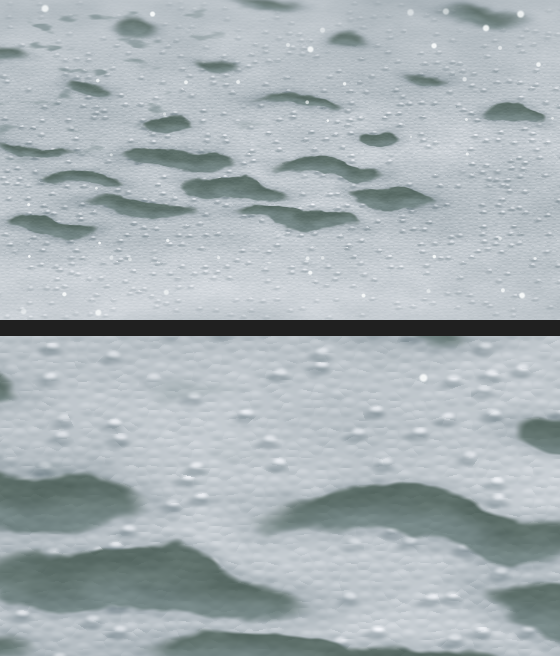
Top, the full canvas; bottom, a detail of the centre.
Write a Shadertoy shader that draws this texture.

```glsl
// Pale sea foam with ragged dark water gaps, fine bubbles and blurred sun glints.

vec2 hash2(vec2 p) {
    vec3 q = fract(p.xyx * vec3(0.1031, 0.1030, 0.0973));
    q += dot(q, q.yzx + 33.33);
    return fract((q.xx + q.yz) * q.zy);
}

// Layered, rotated sines: soft irregular swell, roughly -1..1
float ripples(vec2 p) {
    float sum = 0.0, amp = 0.5;
    for (int i = 0; i < 5; i++) {
        p = mat2(0.8, 0.6, -0.6, 0.8) * p * 1.6 + 1.3;
        sum += amp * sin(p.x + 1.4 * sin(p.y));
        amp *= 0.6;
    }
    return sum;
}

// Cellular noise: offset from the nearest site (xy) and its random id (z)
vec3 cells(vec2 p) {
    vec2 base = floor(p);
    vec3 best = vec3(9.0, 9.0, 0.0);
    for (int y = -1; y <= 1; y++)
    for (int x = -1; x <= 1; x++) {
        vec2 cell = base + vec2(x, y);
        vec2 rnd = hash2(cell + 50.0);
        vec2 d = p - cell - 0.15 - 0.7 * rnd;
        if (dot(d, d) < dot(best.xy, best.xy)) best = vec3(d, fract(rnd.x * 7.3 + rnd.y * 5.1));
    }
    return best;
}

// Gaps in the foam: signed depth (x) and relative height inside the gap (y)
vec2 waterGaps(vec2 uv, float aspect, float defocus) {
    vec2 p = uv + vec2(0.025, 0.009) * ripples(uv * vec2(8.0, 18.0));
    p.y += 0.004 * (1.0 - defocus) * ripples(uv * vec2(30.0, 50.0) + 7.0);
    vec2 gap = vec2(-1.0, 0.0);
    for (int i = 0; i < 21; i++) {
        float n = float(i);
        bool near = i < 8;
        vec2 rnd = hash2(vec2(n, 3.0));
        float spread = fract(n * 0.618 + 0.12);
        vec2 center = near ? vec2(1.25 * spread, 0.29 + 0.03 * n)
                           : vec2(aspect * spread, 0.53 + 0.038 * (n - 8.0));
        vec2 size = near ? vec2(0.09, 0.018) + vec2(0.12, 0.02) * rnd
                         : vec2(0.05, 0.011) + vec2(0.07, 0.015) * rnd;
        vec2 d = p - center;
        d.y += 0.1 * d.x + 0.008 * sin(d.x * 24.0 + n);
        float depth = (1.0 - length(d / size)) * size.y;
        if (depth > gap.x) gap = vec2(depth, d.y / size.y);
    }
    return gap;
}

// Round, softly edged sun glints, denser far off and close up
float glints(vec2 uv, float defocus) {
    vec2 p = uv / 0.055;
    vec2 cell = floor(p);
    vec2 rnd = hash2(cell + 11.0), pick = hash2(cell + 87.0);
    float far = smoothstep(0.55, 0.75, uv.y) * smoothstep(0.4, 0.9, uv.x);
    float close = 1.0 - smoothstep(0.08, 0.3, uv.y);
    float cluster = 0.6 + 0.6 * ripples(cell * 0.3);
    float chance = 0.03 + 0.22 * max(far, close) * cluster;
    float radius = mix(0.10, 0.23, defocus) * (0.7 + 0.4 * pick.y);
    float dist = length(p - cell - 0.3 - 0.4 * rnd);
    float disc = 1.0 - smoothstep(radius * 0.5, radius * 1.25, dist);
    return disc * step(pick.x, chance) * (0.5 + 0.5 * rnd.x);
}

void mainImage(out vec4 fragColor, in vec2 fragCoord) {
    vec2 uv = fragCoord / iResolution.y;
    float aspect = iResolution.x / iResolution.y;
    float defocus = smoothstep(0.15, 0.6, abs(uv.y - 0.45));
    float focus = 1.0 - defocus;

    // Foam brightness: broad swell, lighter towards the viewer
    float tone = 0.5 + 0.24 * ripples(uv * vec2(2.2, 7.0)) + 0.12 * ripples(uv * vec2(9.0, 20.0) + 4.0);
    tone += 0.22 * (1.0 - smoothstep(0.0, 0.35, uv.y)) - 0.12 * smoothstep(0.7, 1.0, uv.y);

    // Fine grain, lit from above
    vec3 grain = cells(uv * vec2(65.0, 100.0));
    float grainMask = 1.0 - smoothstep(0.1, 0.7, length(grain.xy));
    tone += (0.15 + 0.85 * focus) * grainMask * (0.9 * grain.y + 0.25 * (grain.z - 0.5));

    // Scattered larger bubbles: dark body, bright cap
    vec3 bubble = cells(uv * vec2(26.0, 44.0));
    float present = smoothstep(0.66, 0.72, bubble.z) * (0.2 + 0.8 * focus);
    float body = 1.0 - smoothstep(0.08, 0.38, length(bubble.xy * vec2(0.8, 1.2) + vec2(0.0, 0.1)));
    float cap = 1.0 - smoothstep(0.04, 0.25, length(bubble.xy - vec2(0.08, 0.22)));
    tone += present * (0.75 * cap - 0.7 * body);

    // Thin foam around the gaps
    vec2 gap = waterGaps(uv, aspect, defocus);
    tone -= 0.5 * smoothstep(-0.02, 0.004, gap.x);
    vec3 color = mix(vec3(0.65, 0.69, 0.715), vec3(0.83, 0.85, 0.87), tone);

    // Small faint flecks, mostly far left
    float fleck = smoothstep(0.5, 1.0, ripples(uv * vec2(11.0, 32.0) + 2.0));
    fleck *= smoothstep(0.4, 0.65, uv.y) * (1.0 - smoothstep(0.3, 1.1, uv.x));
    color = mix(color, vec3(0.48, 0.55, 0.56), 0.7 * fleck);

    // Water, darker under the upper rim
    vec3 water = mix(vec3(0.46, 0.53, 0.53), vec3(0.36, 0.43, 0.41), smoothstep(-0.7, 0.6, gap.y));
    water += 0.025 * ripples(uv * vec2(30.0, 70.0)) + 0.06 * focus * grainMask * grain.y;
    float soft = mix(0.003, 0.011, defocus);
    color = mix(color, water, smoothstep(-soft, soft, gap.x) * mix(1.0, 0.85, defocus));

    color = mix(color, vec3(0.97, 0.98, 0.98), glints(uv, defocus));
    fragColor = vec4(clamp(color, 0.0, 1.0), 1.0);
}
```
